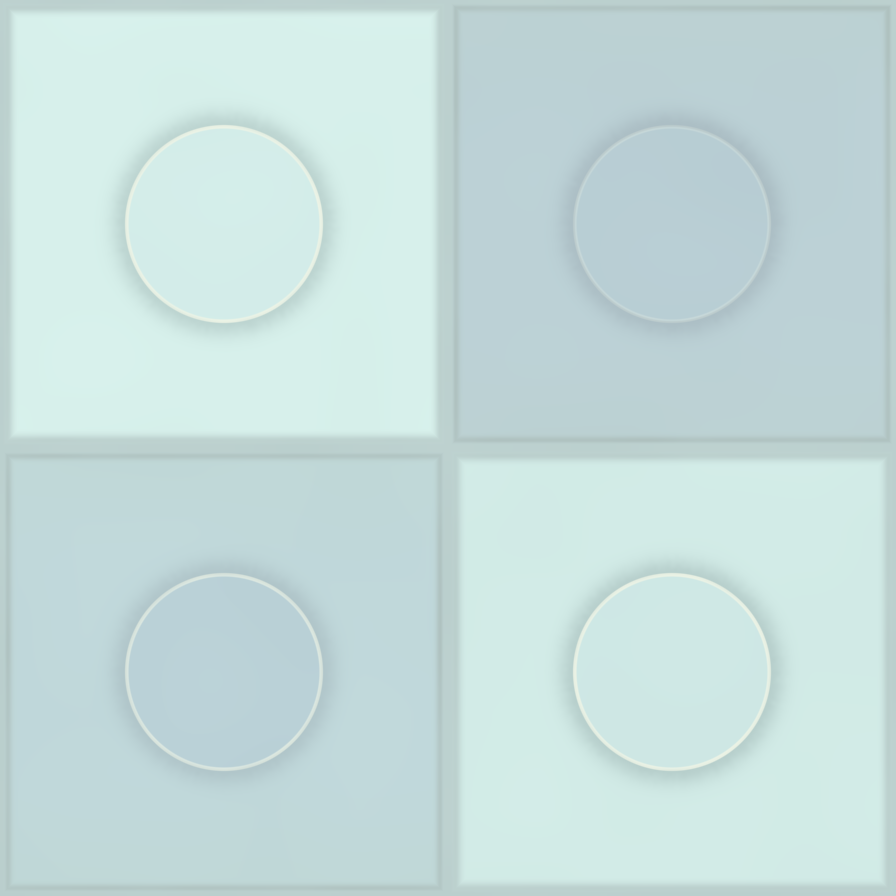
Reproduce this pattern procedurally as a Shadertoy shader.

```glsl
#define TILES 2.0
#define RING_RADIUS 0.217
#define RING_WIDTH 0.0075
#define HALO_WIDTH 0.036
#define GROUT_HALF 0.011
#define EDGE_WIDTH 0.013
#define GRAIN 0.3
#define GROUT_COLOR vec3(0.735, 0.815, 0.808)
#define EDGE_COLOR vec3(0.675, 0.745, 0.735)
#define RING_COLOR vec3(0.93, 0.955, 0.90)

float hash(vec2 p) {
    return fract(sin(dot(p, vec2(127.1, 311.7))) * 43758.55);
}

float noise(vec2 p) {
    vec2 cell = floor(p), f = fract(p);
    f = f * f * (3.0 - 2.0 * f);
    float low = mix(hash(cell), hash(cell + vec2(1, 0)), f.x);
    float high = mix(hash(cell + vec2(0, 1)), hash(cell + vec2(1, 1)), f.x);
    return mix(low, high, f.y);
}

void mainImage(out vec4 fragColor, in vec2 fragCoord) {
    vec2 uv = fragCoord / iResolution.xy * TILES;
    float pixel = TILES / iResolution.y;
    vec2 id = floor(uv);
    vec2 p = fract(uv) - 0.5;
    float pale = mod(id.x + id.y, 2.0);
    float upper = mod(id.y, 2.0);

    // Checkered glass with tonal contrast alternating by row
    vec3 paleGlass = mix(vec3(0.823, 0.922, 0.905), vec3(0.843, 0.942, 0.922), upper);
    vec3 deepGlass = mix(vec3(0.753, 0.847, 0.857), vec3(0.735, 0.819, 0.838), upper);
    vec3 glass = mix(deepGlass, paleGlass, pale);
    glass += 0.008 * (noise(uv * 5.0) - 0.5);
    glass.b -= 0.012 * (1.0 - pale) * smoothstep(0.2, 0.5, abs(p.y));

    // Disc tint and grainy shadow outside its rim
    float radius = length(p);
    float rim = radius - RING_RADIUS;
    vec2 direction = p / max(radius, 0.001);
    float grain = 0.5 * (noise(direction * 24.0 + id * 31.0) + noise(uv * 95.0)) - 0.5;
    float inside = 1.0 - smoothstep(-pixel, pixel, rim);
    vec3 discTint = mix(vec3(0.026, 0.030, 0.016), vec3(0.014, 0.014, 0.008), max(pale, upper));
    vec3 color = glass - discTint * inside * (0.75 + 0.25 * smoothstep(0.0, RING_RADIUS, radius));

    float spread = max(rim, 0.0) / HALO_WIDTH;
    float halo = exp(-spread * spread) * (1.0 - inside);
    halo *= 1.0 + GRAIN * grain * smoothstep(0.0, 0.6, spread);
    vec3 haloShade = mix(vec3(0.062, 0.073, 0.067), vec3(0.105, 0.110, 0.105), pale);
    color -= haloShade * halo;

    // Pale rim line, fainter on the deep upper tiles
    float line = 1.0 - smoothstep(RING_WIDTH * 0.25, RING_WIDTH * 0.5 + pixel, abs(rim));
    float rimLight = mix(mix(0.62, 0.25, upper), 0.85, pale);
    color = mix(color, RING_COLOR, line * rimLight * (0.9 + 0.2 * noise(direction * 4.0 + id)));

    // Soft shaded tile edges and the lighter grout between them
    vec2 border = 0.5 - abs(p);
    float edge = min(border.x, border.y);
    float fade = 1.0 - smoothstep(GROUT_HALF, GROUT_HALF + 0.032, edge);
    color = mix(color, GROUT_COLOR, fade * mix(0.3, 0.75, pale));
    float edgeOffset = (edge - GROUT_HALF - 0.5 * EDGE_WIDTH) / (0.65 * EDGE_WIDTH);
    float edgeLine = exp(-edgeOffset * edgeOffset);
    float wear = 0.85 + 0.3 * (noise(uv * 9.0) - 0.5);
    color = mix(color, EDGE_COLOR, edgeLine * wear * mix(0.85, 0.38, pale));
    float grout = 1.0 - smoothstep(GROUT_HALF - 0.005, GROUT_HALF + 0.003 + pixel, edge);
    color = mix(color, GROUT_COLOR + 0.012 * (noise(uv * 6.0) - 0.5), grout);

    fragColor = vec4(color, 1.0);
}
```
